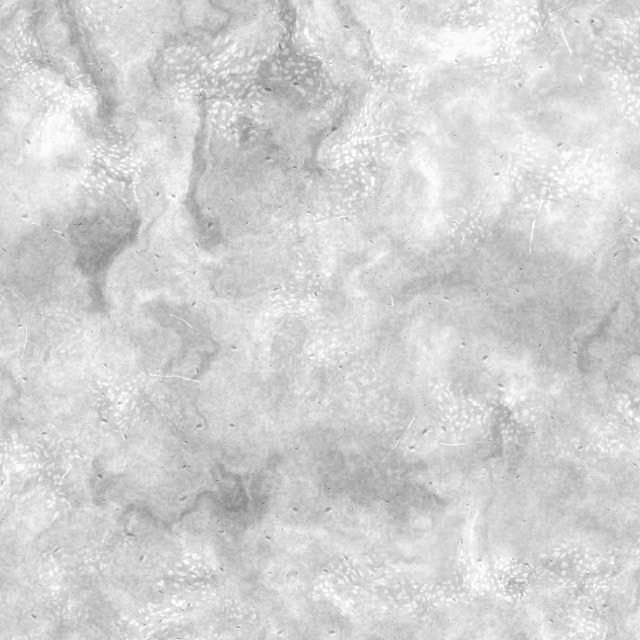
Give the GLSL for this texture, as a three.js fragment shader.

```glsl
// Weathered pale grey concrete with cloudy patches, dark runs, pits and scratches.
varying vec2 vUv;

const vec3 CONCRETE = vec3(0.838);

float hash(vec2 p) {
  vec3 q = fract(p.xyx * vec3(0.1031, 0.1030, 0.0973));
  q += dot(q, q.yzx + 33.33);
  return fract((q.x + q.y) * q.z);
}

vec2 hash2(vec2 p) {
  return vec2(hash(p), hash(p + 57.3));
}

float valueNoise(vec2 p) {
  vec2 i = floor(p);
  vec2 f = fract(p);
  f = f * f * (3.0 - 2.0 * f);
  vec2 e = vec2(1.0, 0.0);
  return mix(mix(hash(i), hash(i + e), f.x),
             mix(hash(i + e.yx), hash(i + e.xx), f.x), f.y);
}

// Layered noise around 0.5; each layer is turned to hide the grid
float layered(vec2 p) {
  float sum = 0.0;
  float weight = 0.5;
  for (int i = 0; i < 5; i++) {
    sum += weight * valueNoise(p);
    p = mat2(1.6, 1.2, -1.2, 1.6) * p + 17.1;
    weight *= 0.54;
  }
  return sum / 1.037;
}

// Distance to the nearest scattered cell point
float cellular(vec2 p) {
  vec2 cell = floor(p);
  float nearest = 2.0;
  for (int y = -1; y <= 1; y++) {
    for (int x = -1; x <= 1; x++) {
      vec2 id = cell + vec2(float(x), float(y));
      nearest = min(nearest, length(id + hash2(id) - p));
    }
  }
  return nearest;
}

// Soft elliptical region
float blob(vec2 p, vec2 centre, vec2 radius) {
  return 1.0 - smoothstep(0.45, 1.35, length((p - centre) / radius));
}

mat2 turn(float a) {
  return mat2(cos(a), sin(a), -sin(a), cos(a));
}

// Small embossed pits: dark hollow (negative) beside a lit rim (positive)
float pits(vec2 p, float cells, float density) {
  vec2 id = floor(p * cells);
  vec2 d = fract(p * cells) - mix(vec2(0.25), vec2(0.75), hash2(id));
  float size = mix(0.035, 0.11, pow(hash(id + 9.7), 2.0));
  d = turn((hash(id + 4.1) - 0.5) * 2.4) * d;
  vec2 shape = vec2(size * 1.7, size);
  float hollow = 1.0 - smoothstep(0.5, 1.3, length(d / shape));
  float rim = 1.0 - smoothstep(0.5, 1.3, length((d + vec2(0.0, size * 1.2)) / shape));
  return step(hash(id + 21.9), density) * (0.75 * rim - 1.6 * hollow);
}

// Thin broken pale lines
float scratches(vec2 p) {
  float lines = 0.0;
  for (int i = 0; i < 18; i++) {
    vec2 seed = vec2(float(i) * 3.7, 11.0);
    vec2 d = turn(hash(seed + 5.0) * 3.14) * (p - hash2(seed));
    float reach = mix(0.012, 0.05, hash(seed + 8.0));
    d.x -= clamp(d.x, -reach, reach);
    lines = max(lines, 1.0 - smoothstep(0.0004, 0.0021, length(d)));
  }
  return lines * smoothstep(0.3, 0.6, valueNoise(p * 70.0));
}

void main() {
  vec2 p = vUv;
  vec2 warp = vec2(layered(p * 6.0), layered(p * 6.0 + 40.0)) - 0.5;
  vec2 q = p + 0.32 * warp;

  // Broad regions: worn pale areas, dull plain areas, vertical and slanted runs
  float pale = max(blob(q, vec2(0.78, 0.79), vec2(0.22, 0.2)), blob(q, vec2(0.05, 0.75), vec2(0.12, 0.14)));
  pale = max(pale, max(blob(q, vec2(0.7, 0.18), vec2(0.2, 0.09)), 0.8 * blob(q, vec2(0.74, 0.37), vec2(0.16, 0.06))));
  float dull = max(blob(q, vec2(0.42, 0.34), vec2(0.2, 0.17)), blob(q, vec2(0.86, 0.53), vec2(0.25, 0.09)));
  dull = max(dull, max(blob(q, vec2(0.12, 0.54), vec2(0.2, 0.08)), blob(q, vec2(0.93, 0.24), vec2(0.15, 0.08))));
  float runs = max(blob(q, vec2(0.41, 0.86), vec2(0.09, 0.2)), blob(q, vec2(0.54, 0.86), vec2(0.04, 0.15)));
  runs = max(runs, blob(turn(0.55) * (q - vec2(0.29, 0.17)), vec2(0.0), vec2(0.06, 0.2)));
  runs = max(runs, max(blob(q, vec2(0.84, 0.11), vec2(0.08, 0.07)), blob(q, vec2(0.15, 0.77), vec2(0.05, 0.25))));
  runs = max(runs, 0.7 * blob(q, vec2(0.07, 0.97), vec2(0.16, 0.1)));
  float rough = clamp(1.0 - 0.75 * dull + 0.4 * runs, 0.0, 1.3);

  // Clouds and mottling
  float clouds = layered(q * 4.0 + 3.0) - 0.5;
  float mottle = layered(p * 26.0 + 4.0 * warp) - 0.5;
  float tone = 0.2 * clouds + 0.26 * mottle * mix(0.45, 1.0, rough);
  tone += 0.064 * pale - 0.045 * dull;

  // Ragged dark stains with thin tide lines
  float ragged = layered(q * vec2(17.0, 9.0) + 8.0);
  float stain = smoothstep(0.6, 0.86, ragged + 0.2 * runs + 0.25 * mottle);
  tone -= 0.15 * stain + 0.025 * runs;
  float tide = 1.0 - smoothstep(0.0, 0.016, abs(layered(q * 8.0 + 25.0) - 0.53));
  tone -= 0.045 * tide * rough * smoothstep(0.48, 0.66, valueNoise(p * 9.0 + 6.0));

  // Flaked crust and pale round spots
  float crust = smoothstep(0.5, 0.68, layered(p * 11.0 + 60.0) + 0.08 * runs);
  float flake = 1.0 - smoothstep(0.16, 0.42, cellular(p * 95.0 + 9.0 * warp));
  float spot = 1.0 - smoothstep(0.12, 0.36, cellular(p * 19.0 + 5.0 * warp));
  tone += 0.1 * flake * crust * rough + 0.03 * spot;

  // Fine grain, pits and scratches
  float grain = 0.07 * (valueNoise(p * 240.0) - 0.5) + 0.075 * (valueNoise(p * 470.0 + 31.0) - 0.5);
  tone += grain * mix(1.0, 0.7, pale);
  tone += 0.11 * pits(p + 0.05 * warp, 34.0, 0.2) + 0.08 * pits(p + 0.37, 71.0, 0.16);
  tone += 0.12 * scratches(p + 0.05 * warp);

  gl_FragColor = vec4(clamp(CONCRETE + tone, 0.42, 0.985), 1.0);
}
```
